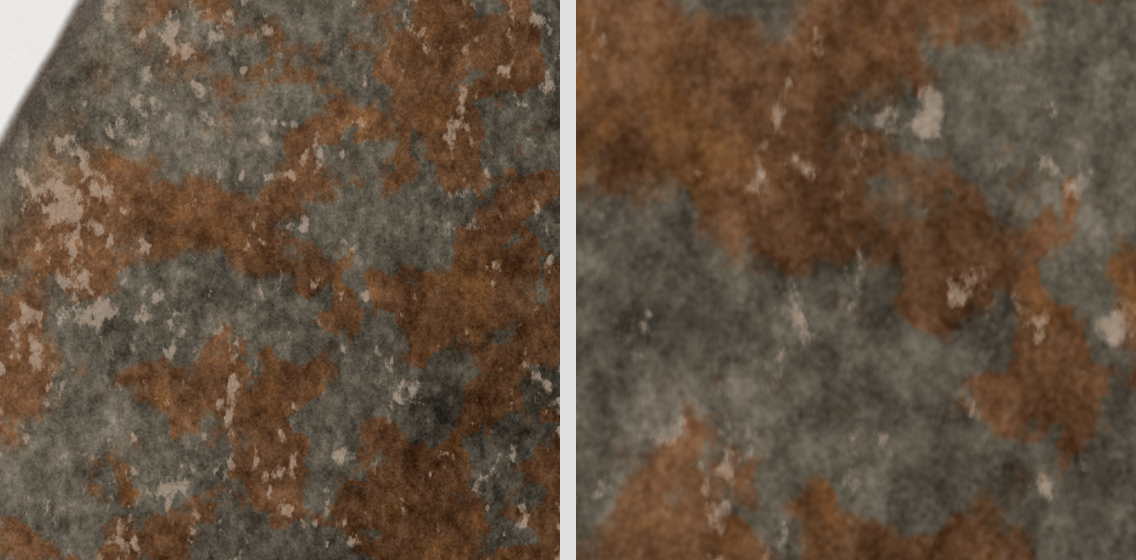
Left, the full canvas; right, a detail of the centre.
A three.js fragment shader for this texture:

```glsl
// Weathered slate with ragged rust patches, pale flecks and a fine grain,
// cut off by a soft slanted rim against a white corner at the upper left.
// Layers of rotated value noise drive the rust mask, the tone and the flecks.

varying vec2 vUv;

const vec3 SLATE_DARK = vec3(0.140, 0.125, 0.100);
const vec3 SLATE_LIGHT = vec3(0.560, 0.525, 0.460);
const vec3 RUST_DARK = vec3(0.190, 0.105, 0.045);
const vec3 RUST_LIGHT = vec3(0.600, 0.425, 0.295);
const vec3 OCHRE = vec3(0.470, 0.300, 0.150);
const vec3 FLECK = vec3(0.700, 0.620, 0.550);
const vec3 RIM = vec3(0.310, 0.275, 0.245);
const vec3 BACKDROP = vec3(0.920, 0.910, 0.900);

float hash(vec2 p) {
  vec3 q = fract(p.xyx * 0.1031);
  q += dot(q, q.yzx + 33.33);
  return fract((q.x + q.y) * q.z);
}

float valueNoise(vec2 p) {
  vec2 cell = floor(p);
  vec2 f = fract(p);
  vec2 w = f * f * (3.0 - 2.0 * f);
  float low = mix(hash(cell), hash(cell + vec2(1.0, 0.0)), w.x);
  float high = mix(hash(cell + vec2(0.0, 1.0)), hash(cell + 1.0), w.x);
  return mix(low, high, w.y);
}

// Fractal noise around 0.5; gain sets how rough the fine octaves are.
float fbm(vec2 p, float gain) {
  mat2 turn = mat2(0.8, 0.6, -0.6, 0.8);
  float sum = 0.0;
  float total = 0.0;
  float amp = 1.0;
  for (int i = 0; i < 5; i++) {
    sum += amp * valueNoise(p);
    total += amp;
    amp *= gain;
    p = turn * p * 2.03 + 17.3;
  }
  return sum / total;
}

// Zero-centred noise at a given frequency and offset.
float layer(vec2 p, float freq, float offset) {
  return fbm(p * freq + offset, 0.6) - 0.5;
}

// Signed distance from a line through a point; positive on the stone side.
float edgeDistance(vec2 p, vec2 through, vec2 normal) {
  return dot(p - through, normalize(normal));
}

// Ragged patches, made by warping the noise coordinates.
float rustMask(vec2 p, float worn) {
  vec2 warp = vec2(layer(p, 9.0, 41.0), layer(p, 9.0, 83.0));
  float field = fbm((p + 0.09 * warp) * 6.5 + 120.0, 0.62);
  field += 0.18 * layer(p, 24.0, 7.0);
  float soft = mix(0.035, 0.11, worn);
  return smoothstep(0.495 - soft, 0.495 + soft, field);
}

// Small pale chips, slightly taller than wide.
float fleckMask(vec2 p, float worn) {
  float chips = fbm(p * vec2(46.0, 32.0) + 210.0, 0.55);
  float groups = layer(p, 7.0, 151.0);
  float level = chips + 0.35 * groups + 0.10 * worn;
  return smoothstep(0.66, 0.84, level);
}

// Film-like grain, crossed by two slanted directions.
float grain(vec2 p) {
  vec2 slant = vec2(p.x + p.y, p.y - p.x);
  return valueNoise(slant * 210.0 + 300.0) + valueNoise(p * 250.0 + 50.0) - 1.0;
}

vec3 stone(vec2 p, float edge) {
  float worn = 1.0 - smoothstep(0.10, 0.68, edge);
  float shade = 0.10 * worn - 0.16 * smoothstep(0.45, 1.0, edge);

  // Broad clouds, mid-size mottling and fine pits share one tone.
  float tone = 0.50 + shade;
  tone += 0.50 * layer(p, 5.0, 19.0);
  tone += 0.55 * layer(p, 19.0, 63.0);
  tone += 0.65 * layer(p * vec2(1.2, 0.85), 62.0, 97.0);
  tone = clamp(tone, 0.0, 1.0);

  vec3 slate = mix(SLATE_DARK, SLATE_LIGHT, tone);
  vec3 rust = mix(RUST_DARK, RUST_LIGHT, tone);
  float ochre = smoothstep(0.06, 0.22, layer(p, 14.0, 175.0));
  rust = mix(rust, OCHRE * (0.55 + 0.9 * tone), 0.55 * ochre);

  float rusty = rustMask(p, worn) * smoothstep(0.03, 0.16, edge);
  vec3 color = mix(slate, rust, 0.92 * rusty);
  return mix(color, FLECK, 0.70 * fleckMask(p, worn));
}

void main() {
  vec2 p = vUv;
  float edge = edgeDistance(p, vec2(0.0, 0.75), vec2(0.873, -0.489));
  edge += 0.008 * layer(p, 12.0, 5.0);

  // Blurred rim between the stone face and the white corner.
  vec3 color = stone(p, edge);
  float rim = 1.0 - smoothstep(0.015, 0.06, edge);
  color = mix(color, RIM, 0.72 * rim);
  color += 0.055 * grain(p);

  vec3 backdrop = BACKDROP + 0.012 * grain(p);
  color = mix(backdrop, color, smoothstep(-0.010, 0.012, edge));
  gl_FragColor = vec4(color, 1.0);
}
```
